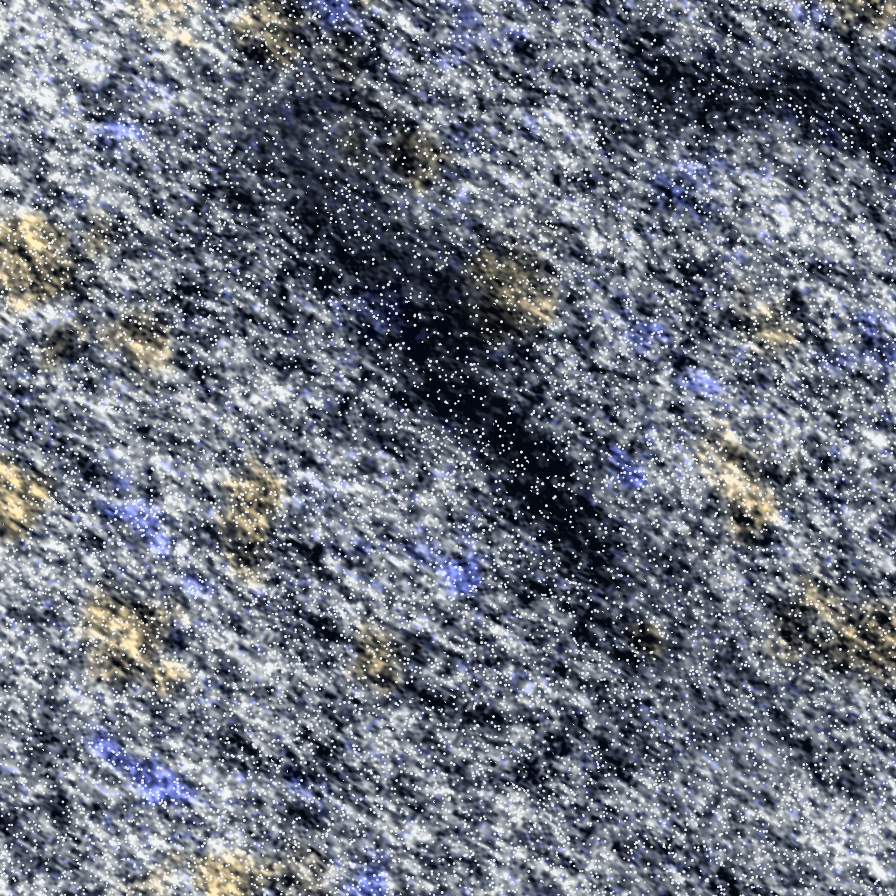
A WebGL 1 fragment shader for this texture:

```glsl
precision highp float;

uniform vec2 u_resolution;

const vec3 INK = vec3(0.015, 0.03, 0.065);
const vec3 SLATE = vec3(0.23, 0.26, 0.32);
const vec3 STEEL = vec3(0.51, 0.54, 0.58);
const vec3 FROST = vec3(0.95, 0.96, 0.96);
const vec3 OCHRE_TINT = vec3(1.12, 0.99, 0.76);
const vec3 BLUE_TINT = vec3(0.76, 0.82, 1.3);

float hash(vec2 p) {
  vec3 q = fract(p.xyx * 0.1031);
  q += dot(q, q.yzx + 33.33);
  return fract((q.x + q.y) * q.z);
}

// Smooth lattice noise in -1..1
float signedNoise(vec2 p) {
  vec2 cell = floor(p);
  vec2 f = fract(p);
  f = f * f * (3.0 - 2.0 * f);
  float low = mix(hash(cell), hash(cell + vec2(1.0, 0.0)), f.x);
  float high = mix(hash(cell + vec2(0.0, 1.0)), hash(cell + 1.0), f.x);
  return 2.0 * mix(low, high, f.y) - 1.0;
}

float layeredNoise(vec2 p) {
  float sum = 0.0;
  float amplitude = 0.55;
  for (int i = 0; i < 4; i++) {
    sum += amplitude * signedNoise(p);
    p = mat2(1.6, 1.2, -1.2, 1.6) * p + 17.3;
    amplitude *= 0.55;
  }
  return sum;
}

// Cellular scatter of round specks; density is the share of filled cells
float specks(vec2 p, float density, float radius, float pixel) {
  vec2 cell = floor(p);
  float cover = 0.0;
  for (int y = -1; y <= 1; y++) {
    for (int x = -1; x <= 1; x++) {
      vec2 id = cell + vec2(float(x), float(y));
      vec2 center = id + vec2(hash(id + 11.7), hash(id + 47.1));
      float size = radius * mix(0.75, 1.2, hash(id + 83.9));
      float edge = 0.5 * pixel;
      float dotCover = 1.0 - smoothstep(size - edge, size + edge, length(p - center));
      cover = max(cover, dotCover * step(hash(id), density));
    }
  }
  return cover;
}

// Soft dark seam along a segment
float seam(vec2 p, vec2 a, vec2 b, float width) {
  vec2 ab = b - a;
  float t = clamp(dot(p - a, ab) / dot(ab, ab), 0.0, 1.0);
  float d = length(p - a - ab * t) / width;
  return exp(-d * d);
}

vec2 alongGrain(vec2 p, float angle) {
  vec2 axis = vec2(cos(angle), sin(angle));
  return vec2(dot(p, axis), dot(p, vec2(-axis.y, axis.x)));
}

vec3 mineralColor(float tone) {
  vec3 color = mix(INK, SLATE, clamp(tone / 0.26, 0.0, 1.0));
  color = mix(color, STEEL, clamp((tone - 0.26) / 0.28, 0.0, 1.0));
  return mix(color, FROST, clamp((tone - 0.54) / 0.4, 0.0, 1.0));
}

void main() {
  vec2 p = gl_FragCoord.xy / u_resolution;

  // Wavering grain frame, sloping down to the right
  vec2 warp = vec2(layeredNoise(p * 5.0 + 3.1), layeredNoise(p * 5.0 + 41.7));
  vec2 bent = p + 0.035 * warp;
  vec2 grain = alongGrain(p + 0.012 * warp, -0.58);

  // Dark seams and broad shading
  float dark = seam(bent, vec2(0.33, 0.87), vec2(0.5, 0.64), 0.075);
  dark = max(dark, seam(bent, vec2(0.46, 0.62), vec2(0.64, 0.42), 0.042));
  dark = max(dark, 0.9 * seam(bent, vec2(0.74, 0.9), vec2(1.02, 0.88), 0.055));
  dark = max(dark, 0.4 * seam(bent, vec2(0.64, 0.42), vec2(0.84, 0.18), 0.09));
  float broad = layeredNoise(grain * vec2(5.0, 9.0) + 7.0);
  float eastShade = smoothstep(0.2, 0.75, p.x + 0.25 * p.y);

  // Streaks, flecks and fine grit
  float streak = signedNoise(grain * vec2(26.0, 62.0) + 90.0);
  float fleck = signedNoise(grain * vec2(80.0, 165.0) + 210.0);
  float grit = signedNoise(grain * vec2(210.0, 300.0) + 350.0);
  float detail = 0.24 * streak + 0.31 * fleck + 0.24 * grit;
  float tone = 0.51 - 0.08 * eastShade + 0.2 * broad;
  tone += detail * (1.0 - 0.5 * dark) - dark * (0.36 + 0.1 * streak);

  // Mineral stains
  vec3 color = mineralColor(tone);
  float ochre = smoothstep(0.3, 0.65, layeredNoise(p * 7.0 + 63.0));
  float blue = smoothstep(0.35, 0.7, layeredNoise(grain * vec2(9.0, 14.0) + 140.0));
  float blueGrit = smoothstep(0.4, 0.8, signedNoise(grain * vec2(110.0, 170.0) + 510.0));
  color *= mix(vec3(1.0), OCHRE_TINT, ochre);
  color *= mix(vec3(1.0), BLUE_TINT, max(blue, 0.5 * blueGrit) * (1.0 - ochre));

  // Bright crystal specks, thinner in the seams
  float cells = 260.0;
  float density = clamp(0.24 + 0.12 * fleck + 0.1 * streak - 0.12 * dark, 0.04, 0.5);
  float cover = specks(alongGrain(p, 0.35) * cells + 400.0, density, 0.38, cells / u_resolution.y);
  color = mix(color, FROST, 0.92 * cover);

  gl_FragColor = vec4(clamp(color, 0.0, 1.0), 1.0);
}
```
